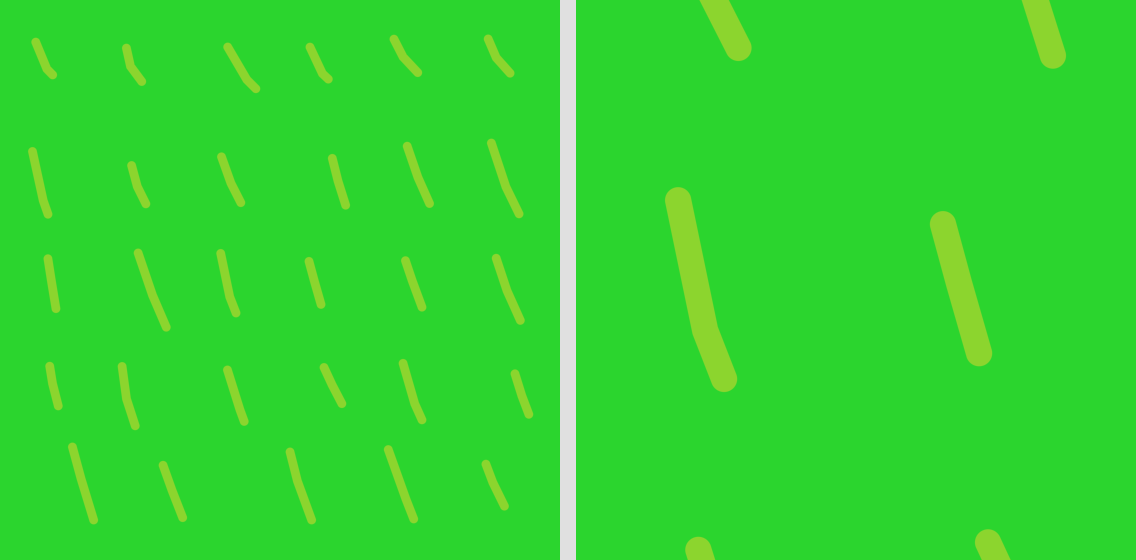
Left: the whole. Right: its middle third, enlarged.
Reproduce this pattern procedurally as a WebGL 1 fragment shader.

```glsl
precision highp float;
// Scattered slanted brush strokes with round ends on a flat green ground.
// Each stroke sits on a loose grid of rows and is two capsules joined at a
// knee; hashes vary its place, length, lean and bend.

uniform vec2 u_resolution;

const vec3 GROUND_GREEN = vec3(0.17, 0.835, 0.18);
const vec3 STROKE_LIME = vec3(0.55, 0.835, 0.18);
const float STROKE_RADIUS = 0.0078;
const int ROWS = 5;
const int COLUMNS = 6;

// Four independent random values in 0..1 for a grid cell.
vec4 hash4(vec2 cell) {
  vec4 q = fract(cell.xyxy * vec4(0.1031, 0.1030, 0.0973, 0.1099));
  q += dot(q, q.wzxy + 33.33);
  return fract((q.xxyz + q.yzzw) * q.zywx);
}

// Distance from p to the segment a-b.
float segmentDistance(vec2 p, vec2 a, vec2 b) {
  vec2 ab = b - a;
  float t = clamp(dot(p - a, ab) / dot(ab, ab), 0.0, 1.0);
  return length(p - a - ab * t);
}

// Distance to a stroke falling to the right, its knee pushed to the lower left.
float strokeDistance(vec2 p, vec2 center, float len, float lean, float bend, float kneeAt) {
  vec2 along = vec2(sin(lean), -cos(lean));
  vec2 across = vec2(along.y, -along.x);
  vec2 start = center - 0.5 * len * along;
  vec2 end = center + 0.5 * len * along;
  vec2 knee = mix(start, end, kneeAt) + bend * across;
  return min(segmentDistance(p, start, knee), segmentDistance(p, knee, end));
}

// Stroke centre: rows open out upward, the lowest row holds one stroke less.
vec2 strokeCenter(float row, float column, vec2 jitter) {
  float x = row < 0.5 ? 0.147 + 0.182 * column : 0.092 + 0.163 * column;
  float y = 0.134 + row * (0.16 + 0.0072 * row);
  return vec2(x, y) + (jitter - 0.5) * vec2(0.055, 0.028);
}

// Distance to the nearest stroke of the whole field.
float fieldDistance(vec2 p) {
  float nearest = 1.0;
  for (int r = 0; r < ROWS; r++) {
    for (int c = 0; c < COLUMNS; c++) {
      if (r == 0 && c == COLUMNS - 1) continue;
      vec2 cell = vec2(float(c), float(r));
      vec4 place = hash4(cell + 17.0);
      vec4 shape = hash4(cell + 71.0);
      vec2 center = strokeCenter(cell.y, cell.x, place.xy);

      // The top row is shorter, flatter and more bent.
      float top = step(float(ROWS) - 1.5, cell.y);
      float len = mix(mix(0.072, 0.15, shape.x * shape.x), mix(0.06, 0.09, shape.x), top);
      float lean = 0.24 + 0.2 * center.x + 0.24 * (shape.y - 0.5) + 0.22 * top;
      float bend = mix(0.005 * shape.z, 0.003 + 0.004 * shape.z, top);
      float kneeAt = mix(0.4, 0.8, shape.w);
      nearest = min(nearest, strokeDistance(p, center, len, lean, bend, kneeAt));
    }
  }
  return nearest;
}

void main() {
  float side = min(u_resolution.x, u_resolution.y);
  vec2 p = gl_FragCoord.xy / side;
  float edge = 0.75 / side;
  float ink = 1.0 - smoothstep(-edge, edge, fieldDistance(p) - STROKE_RADIUS);
  gl_FragColor = vec4(mix(GROUND_GREEN, STROKE_LIME, ink), 1.0);
}
```
